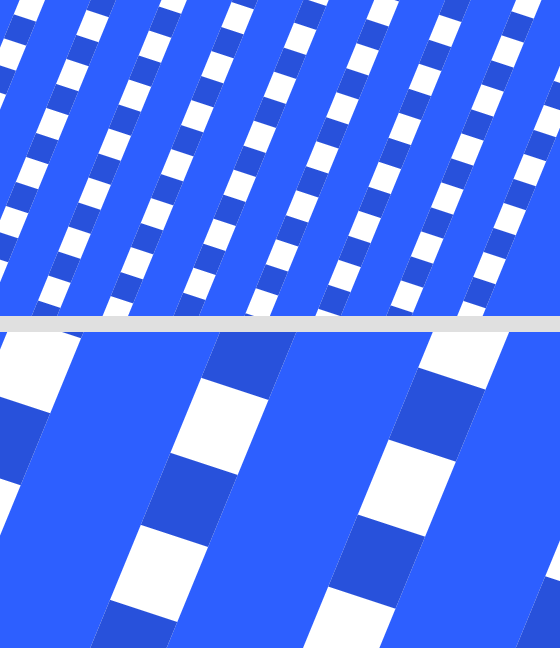
Top, the full canvas; bottom, a detail of the centre.
Give the GLSL for this pattern, as a WebGL 1 fragment shader.

```glsl
precision highp float;
// Nine slanted white bands on blue, each crossed by evenly spaced darker blocks.
// A skewed lattice maps the canvas to (band, block) coordinates; the blocks are
// blended over the bands, which leaves a fine pale seam along their sides.

uniform vec2 u_resolution;

// Lengths are in canvas heights, measured from the canvas centre.
const vec2 LATTICE_ORIGIN = vec2(-0.0639, 0.0671); // centre of a white block
const vec2 BAND_STEP = vec2(0.1977, -0.0651);      // from one band to the next
const vec2 BLOCK_STEP = vec2(-0.0637, -0.1551);    // from one white block to the next
const float BAND_WIDTH = 0.359;    // share of a band step
const float WHITE_LENGTH = 0.51;   // share of a block step
const float BANDS_PER_SIDE = 4.0;  // bands on either side of the middle one

const vec3 BACKGROUND = vec3(0.176, 0.373, 1.0);
const vec3 BAND_COLOR = vec3(1.0);
const vec3 BLOCK_COLOR = vec3(0.155, 0.318, 0.86);

float cross2(vec2 a, vec2 b) {
  return a.x * b.y - a.y * b.x;
}

// Pixel coverage of the side where the signed distance is negative.
float coverage(float dist, float pixel) {
  return clamp(0.5 - dist / pixel, 0.0, 1.0);
}

void main() {
  float pixel = 1.0 / u_resolution.y;
  vec2 p = (gl_FragCoord.xy - 0.5 * u_resolution) * pixel - LATTICE_ORIGIN;

  // Lattice coordinates: x counts bands, y counts blocks along a band.
  float area = cross2(BAND_STEP, BLOCK_STEP);
  vec2 lattice = vec2(cross2(p, BLOCK_STEP), cross2(BAND_STEP, p)) / area;
  vec2 cell = floor(lattice + 0.5);
  vec2 offset = abs(lattice - cell);

  // Perpendicular distances to the band sides and the block ends.
  vec2 spacing = abs(area) / vec2(length(BLOCK_STEP), length(BAND_STEP));
  vec2 edge = (offset - 0.5 * vec2(BAND_WIDTH, WHITE_LENGTH)) * spacing;

  float inRange = 1.0 - step(BANDS_PER_SIDE + 0.5, abs(cell.x));
  float band = coverage(edge.x, pixel) * inRange;
  float block = band * coverage(-edge.y, pixel);

  vec3 color = mix(BACKGROUND, BAND_COLOR, band);
  color = mix(color, BLOCK_COLOR, block);
  gl_FragColor = vec4(color, 1.0);
}
```
